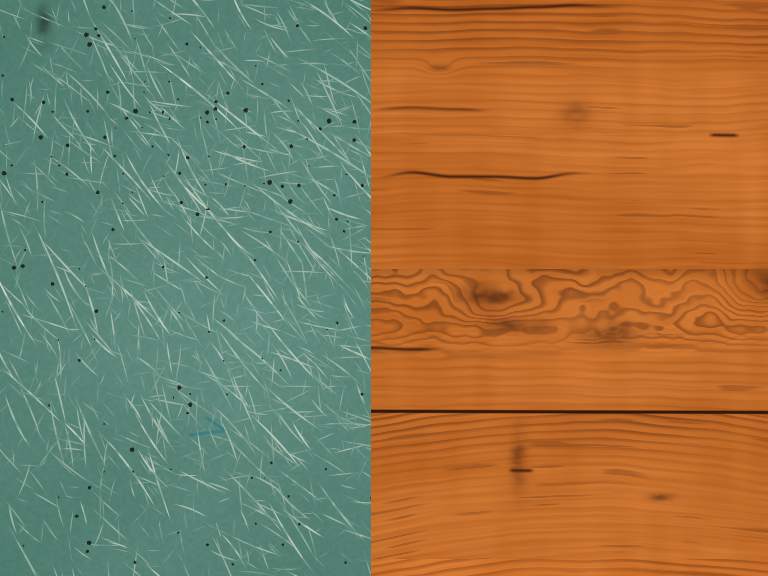
Write a WebGL 1 fragment shader that draws this texture.

```glsl
precision highp float;
uniform vec2 u_resolution;

#define SPLIT_X .644
#define PAINT_DARK vec3(.27, .455, .395)
#define PAINT_LIGHT vec3(.385, .555, .51)
#define SCRATCH vec3(.8, .84, .77)
#define SPECK vec3(.09, .11, .08)
#define WOOD_LIGHT vec3(.8, .455, .19)
#define WOOD_MID vec3(.68, .345, .1)
#define WOOD_DARK vec3(.25, .11, .05)
#define DENSITY .72
#define SWIRL .15

float hash(vec2 p) {
  vec3 q = fract(p.xyx * .1031);
  q += dot(q, q.yzx + 33.33);
  return fract((q.x + q.y) * q.z);
}

vec4 hash4(vec2 p) {
  return vec4(hash(p), hash(p + 17.7), hash(p + 41.3), hash(p + 73.9));
}

float noise(vec2 p) {
  vec2 i = floor(p), f = fract(p), e = vec2(1, 0);
  f = f * f * (3. - 2. * f);
  return mix(mix(hash(i), hash(i + e), f.x),
             mix(hash(i + e.yx), hash(i + 1.), f.x), f.y);
}

float fbm(vec2 p) {
  float sum = 0., amp = .53;
  for (int i = 0; i < 4; i++) {
    sum += amp * noise(p);
    p = p * 2.03 + 11.7;
    amp *= .5;
  }
  return sum;
}

// Soft elliptical spot
float spot(vec2 p, float x, float y, float rx, float ry) {
  vec2 d = (p - vec2(x, y)) / vec2(rx, ry);
  return exp(-dot(d, d));
}

float stroke(vec2 p, vec2 a, vec2 b) {
  vec2 d = b - a;
  float t = clamp(dot(p - a, d) / dot(d, d), 0., 1.);
  return 1. - smoothstep(.001, .004, length(p - a - d * t));
}

// Grid of tapered scratches; level 0 is long and aligned, 1 short and stray
float scratches(vec2 p, float level, float px) {
  float cell = mix(.12, .028, sqrt(level)), result = 0.;
  for (int j = -1; j <= 1; j++) for (int i = -1; i <= 1; i++) {
    vec2 id = floor(p / cell) + vec2(i, j);
    vec4 r = hash4(id + 100. + level * 310.);
    vec2 c = (id + r.xy) * cell, d = p - c;
    float angle = (r.z - .5) * mix(.3, 2.8, level) - mix(1.1, .66, smoothstep(0., .6, c.x));
    vec2 dir = vec2(cos(angle), sin(angle));
    float along = dot(d, dir) / (cell * mix(.35, 1., fract(r.w * 37.)));
    float bow = (r.x - .5) * .12 * cell * along * along;
    float across = abs(d.y * dir.x - d.x * dir.y + bow);
    float width = mix(.0018, .0008, level) * max(1. - along * along, 0.);
    float crowd = mix(.4, 1., smoothstep(.05, .35, c.x + .2 * noise(c * 9.)));
    crowd *= mix(.5, 1., smoothstep(0., .35, c.y) - .7 * smoothstep(.82, 1., c.y));
    float line = clamp((width - across) / px + .5, 0., 1.) * min(1., 2. * width / px);
    result = max(result, line * step(r.w, DENSITY * crowd) * mix(.55, 1., r.y));
  }
  return result * mix(1., .5, level);
}

vec3 paint(vec2 p, float px) {
  float tone = .28 + .55 * spot(p, .42, .52, .42, .5);
  tone += .45 * (fbm(p * 5.) - .5) + .25 * (noise(p * 190.) - .5);
  vec3 col = mix(PAINT_DARK, PAINT_LIGHT, clamp(tone, 0., 1.));
  // Stain and blue pen mark
  col *= 1. - .5 * spot(p, .076, .955, .012, .035) * noise(p * 60.);
  vec2 tip = vec2(.391, .252);
  float pen = max(stroke(p, vec2(.33, .245), tip), stroke(p, vec2(.36, .274), tip));
  col = mix(col, vec3(.16, .46, .52), .6 * pen);
  // Scratches, broken up along their length
  float worn = 0.;
  for (int k = 0; k < 7; k++) worn = max(worn, scratches(p, float(k) / 6., px));
  worn *= .45 + .55 * smoothstep(.2, .6, noise(p * 75.));
  col = mix(col, SCRATCH, worn);
  // Specks
  vec2 id = floor(p / .016);
  vec4 r = hash4(id + 500.);
  float radius = mix(.0012, .004, r.z * r.z);
  float dist = length(p - (id + .25 + .5 * r.xy) * .016) + .0015 * (noise(p * 500.) - .5);
  float chance = .03 + .14 * spot(p, .36, .74, .32, .13) + .7 * spot(p, .31, .309, .02, .02);
  float speck = clamp((radius - dist) / px + .5, 0., 1.) * step(r.w, chance);
  return mix(col, SPECK, .88 * speck);
}

// Dark tapered crack in the grain
float crack(vec2 p, float x, float y, float len) {
  float dy = (p.y - y + .012 * (noise(vec2(p.x * 14., y * 50.)) - .5)) / .003;
  return exp(-dy * dy) * smoothstep(0., .5, 1. - abs(p.x - x) / len);
}

vec3 wood(vec2 p, float px) {
  float plank = step(.03, p.y) + step(.285, p.y) + step(.533, p.y) + step(.765, p.y);
  vec2 g = p + vec2(plank * 7.3, 0);
  float middle = step(p.y, .533), low = step(p.y, .285), base = step(p.y, .03);
  float swirl = smoothstep(.37, .44, p.y) * middle, top = smoothstep(.86, .93, p.y);
  // Rings: straight grain, arched low plank, folded middle plank
  float fold = SWIRL * (fbm(p * vec2(7, 9) + 2.4) - .5);
  fold += .09 * (spot(p, .86, .475, .07, .04) + spot(p, 1.33, .5, .06, .04));
  float bend = .035 * (fbm(g * vec2(3, 5)) - .5) + swirl * fold;
  bend += low * .22 * (p.x - 1.05) * (p.x - 1.05) + .02 * spot(p, .764, .882, .03, .02);
  float y = p.y + bend, phase = fract(y * mix(68., 50., swirl));
  float ring = smoothstep(.35, .85, phase) * (1. - smoothstep(.85, 1., phase));
  float depth = .14 + .4 * top + .42 * swirl + .4 * low * smoothstep(.18, .27, p.y) + .3 * base;
  depth *= .4 + noise(g * vec2(5, 16));
  // Fine grain and cross figure
  float shade = .25 + .4 * (noise(vec2(g.x * 9., y * 230.)) - .5) + .25 * top;
  shade += .22 * (noise(g * vec2(34, 5)) - .5) + 1.1 * (fbm(g * vec2(2.5, 9) + 5.) - .5);
  vec3 col = mix(WOOD_LIGHT, WOOD_MID, clamp(shade, -.15, 1.2));
  float fleck = smoothstep(.8, .95, noise(vec2(g.x * 8., y * 140.)));
  col = mix(col, WOOD_DARK, max(.62 * ring * depth, .25 * fleck));
  // Knots and smoky patches
  float smoke = spot(p, .85, .487, .05, .018) + spot(p, .89, .437, .055, .013);
  smoke += spot(p, 1.06, .422, .045, .02) + spot(p, 1.33, .51, .025, .025);
  smoke += .7 * spot(p, 1., .8, .025, .02) + spot(p, 1.146, .137, .022, .007);
  smoke += .8 * spot(p, .9, .2, .012, .05) + .7 * spot(p, .764, .882, .015, .006);
  col = mix(col, WOOD_DARK, clamp(.9 * smoke * fbm(p * vec2(35, 60)), 0., .75));
  // Cracks along the grain
  float split = max(crack(p, .85, .986, .24), crack(p, .84, .695, .2));
  split = max(split, max(crack(p, 1.257, .768, .03), crack(p, .69, .398, .08)));
  split = max(split, max(.6 * crack(p, .75, .812, .11), crack(p, .905, .178, .025)));
  col = mix(col, WOOD_DARK, .85 * split);
  // Plank joints
  float joint = 1. - smoothstep(.0012, .0025 + px, abs(p.y - .285 + .003 * (p.x - 1.)));
  col = mix(col, WOOD_DARK * .6, .92 * joint);
  return col * (1. - .12 * smoothstep(.513, .533, p.y) * middle + .06 * base);
}

void main() {
  float px = 1. / u_resolution.y;
  vec2 p = gl_FragCoord.xy * px;
  float side = clamp((p.x - SPLIT_X) / px + .5, 0., 1.);
  gl_FragColor = vec4(mix(paint(p, px), wood(p, px), side), 1);
}
```
